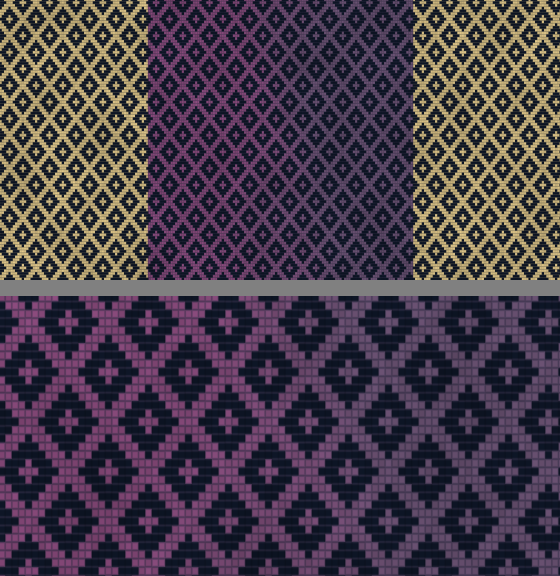
Top: the whole. Bottom: its middle third, enlarged.
Reproduce this pattern procedurally as a Shadertoy shader.

```glsl
// Woven diamond lattice with a small cross in every diamond, in gold on navy,
// crossed by a wide plum panel. Stitches are quantised cells of a centred
// lattice, shaded as rounded threads and averaged over sub-pixel samples.
#define REPEATS vec2(21.0, 8.44)
#define PHASE vec2(0.856, 0.363)
#define STITCHES 12.0
#define PANEL vec2(0.264, 0.738)
#define GOLD vec3(0.80, 0.71, 0.49)
#define NAVY vec3(0.05, 0.08, 0.14)
#define GOLD_GAP vec3(0.33, 0.32, 0.27)
#define MAGENTA vec3(0.50, 0.27, 0.45)
#define MAUVE vec3(0.39, 0.30, 0.42)
#define PLUM_GAP vec3(0.17, 0.16, 0.25)
#define WEAR 0.12
#define SAMPLES 4

float hash(vec2 p) {
    vec3 h = fract(vec3(p.xyx) * 0.1031);
    h += dot(h, h.yzx + 33.33);
    return fract((h.x + h.y) * h.z);
}

vec2 gradient(vec2 p) {
    float angle = 6.2832 * hash(p);
    return vec2(cos(angle), sin(angle));
}

float gradientNoise(vec2 p) {
    vec2 i = floor(p), f = fract(p);
    vec2 u = f * f * f * (f * (f * 6.0 - 15.0) + 10.0);
    vec2 e = vec2(1.0, 0.0);
    float a = dot(gradient(i), f);
    float b = dot(gradient(i + e), f - e);
    float c = dot(gradient(i + e.yx), f - e.yx);
    float d = dot(gradient(i + 1.0), f - 1.0);
    return mix(mix(a, b, u.x), mix(c, d, u.x), u.y);
}

// Stitch distance from the nearest diamond centre: 0 at centre, 6 on the lattice
float diamondSteps(vec2 stitch) {
    float halfCell = 0.5 * STITCHES;
    vec2 m = abs(mod(stitch + halfCell, STITCHES) - halfCell);
    float d = m.x + m.y;
    return min(d, STITCHES - d);
}

vec3 weave(vec2 uv) {
    vec2 grid = (uv * REPEATS - PHASE) * STITCHES + 0.5;
    vec2 stitch = floor(grid);
    vec2 local = abs(fract(grid) - 0.5);
    float steps = diamondSteps(stitch);
    bool raised = steps > 4.5 || steps < 1.5;
    bool plum = uv.x > PANEL.x && uv.x < PANEL.y;

    // Plum thread drifts from magenta on the left to mauve on the right
    float drift = gradientNoise(uv * vec2(8.0, 3.0));
    float fade = smoothstep(0.38, 0.62, uv.x + 0.12 * drift);
    vec3 thread = plum ? mix(MAGENTA, MAUVE, fade) : GOLD;
    vec3 gap = plum ? PLUM_GAP : GOLD_GAP;

    // Raised stitches are rounded; sunken ones form dark horizontal dashes
    float rowEdge = smoothstep(0.26, 0.5, local.y);
    float columnEdge = smoothstep(0.28, 0.5, local.x);
    vec3 color;
    if (raised) {
        float seam = max(rowEdge, columnEdge * (plum ? 0.9 : 0.4));
        color = mix(thread, gap, 0.6 * seam);
    } else {
        color = mix(NAVY, gap, 0.7 * rowEdge);
        color *= 1.0 - 0.15 * columnEdge;
    }

    // Uneven yarn and broad soft wear
    float yarn = hash(stitch) - 0.5;
    float wear = gradientNoise(uv * vec2(14.0, 7.0) + 17.0);
    return color * (1.0 + WEAR * (yarn + wear));
}

void mainImage(out vec4 fragColor, in vec2 fragCoord) {
    vec3 sum = vec3(0.0);
    for (int j = 0; j < SAMPLES; j++) {
        for (int i = 0; i < SAMPLES; i++) {
            vec2 offset = (vec2(i, j) + 0.5) / float(SAMPLES) - 0.5;
            sum += weave((fragCoord + offset) / iResolution.xy);
        }
    }
    fragColor = vec4(sum / float(SAMPLES * SAMPLES), 1.0);
}
```
